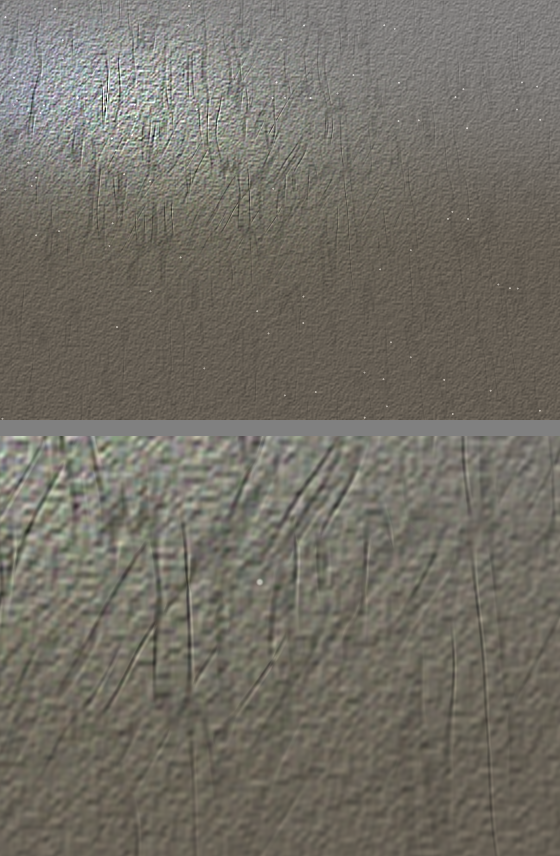
Top: the whole. Bottom: its middle third, enlarged.
Give the GLSL for this texture, as a Shadertoy shader.

```glsl
#define GRAIN_SCALE 200.0
#define CREASE_SCALE 40.0
#define CREASE_STRETCH 6.0
#define RELIEF_CONTRAST 0.42
#define GLARE_CONTRAST 0.75
#define CREASE_SHADE 0.17
#define LIGHT_STEP vec2(-0.0016, 0.0026)
#define SHADOW_TONE vec3(0.395, 0.367, 0.328)
#define SKY_TONE vec3(0.505, 0.497, 0.492)
#define GLARE_TONE vec3(0.145, 0.165, 0.170)
#define SPARKLE_RATE 0.004

float hash(vec2 p) {
    vec3 q = fract(p.xyx * 0.1031);
    q += dot(q, q.yzx + 33.33);
    return fract((q.x + q.y) * q.z);
}

float noise(vec2 p) {
    vec2 cell = floor(p), f = fract(p);
    f = f * f * (3.0 - 2.0 * f);
    return mix(mix(hash(cell), hash(cell + vec2(1, 0)), f.x),
               mix(hash(cell + vec2(0, 1)), hash(cell + vec2(1, 1)), f.x), f.y);
}

// Soft elliptical patch of light
float glow(vec2 p, vec2 center, vec2 radius) {
    vec2 d = (p - center) / radius;
    return exp(-dot(d, d));
}

// Thin broken lines where stretched noise crosses its middle value
float crease(vec2 p, float lean, float seed) {
    vec2 q = vec2(p.x + lean * p.y, p.y);
    q.x += 0.010 * (noise(p * 14.0 + seed) - 0.5);
    float n = noise(q * vec2(CREASE_SCALE, CREASE_STRETCH) + seed);
    n = mix(n, noise(q * vec2(2.1 * CREASE_SCALE, 2.4 * CREASE_STRETCH) + seed), 0.35);
    float broken = smoothstep(0.30, 0.65, noise(q * vec2(30.0, 11.0) + seed + 7.0));
    return (1.0 - smoothstep(0.0, 0.11, abs(n - 0.5))) * broken;
}

// Upright creases crossed by slanted ones near the middle
float creases(vec2 p) {
    float upright = crease(p, 0.18 * (p.x - 0.4), 3.0);
    float slanted = crease(p, -0.55, 41.0) * glow(p, vec2(0.62, 0.57), vec2(0.42, 0.30));
    return max(upright, 0.8 * slanted);
}

float height(vec2 p, float depth) {
    float grain = 0.65 * noise(p * GRAIN_SCALE)
                + 0.45 * noise(p.yx * GRAIN_SCALE * 0.55 + 19.0);
    return grain - 0.6 * depth * creases(p);
}

// Rare bright specks, one candidate per cell
float sparkle(vec2 p) {
    vec2 q = p * 110.0, cell = floor(q);
    vec2 center = 0.3 + 0.4 * vec2(hash(cell + 5.0), hash(cell + 9.0));
    float spot = 1.0 - smoothstep(0.12, 0.38, length(q - cell - center));
    return spot * step(1.0 - SPARKLE_RATE, hash(cell + 71.0));
}

void mainImage(out vec4 fragColor, in vec2 fragCoord) {
    vec2 p = fragCoord / iResolution.y;

    // Broad lighting
    float glare = glow(p, vec2(0.27, 0.77), vec2(0.34, 0.18));
    float sheen = glow(p, vec2(0.50, 0.60), vec2(0.42, 0.24));
    float blue = glow(p, vec2(0.04, 0.79), vec2(0.20, 0.16));
    float lift = p.y + 0.08 * (noise(p * 3.0) - 0.5);
    vec3 color = mix(SHADOW_TONE, SKY_TONE, smoothstep(0.38, 0.98, lift));
    color += GLARE_TONE * glare + vec3(0.050, 0.064, 0.045) * sheen;
    color += vec3(0.0, 0.015, 0.060) * blue;

    // Embossed grain and creases
    float depth = 0.3 + 0.7 * clamp(glare + sheen, 0.0, 1.0);
    float relief = height(p, depth) - height(p + LIGHT_STEP, depth);
    color *= 1.0 + relief * (RELIEF_CONTRAST + GLARE_CONTRAST * glare + 0.25 * sheen);
    color *= 1.0 - CREASE_SHADE * depth * creases(p);

    // Faint coloured glitter inside the glare
    vec3 tint = vec3(noise(p * 170.0 + 11.0), noise(p * 170.0 + 37.0), noise(p * 170.0 + 83.0));
    color += 0.14 * (tint - 0.5) * (glare + 0.3 * sheen);
    color += 0.32 * sparkle(p);

    fragColor = vec4(clamp(color, 0.0, 1.0), 1.0);
}
```
